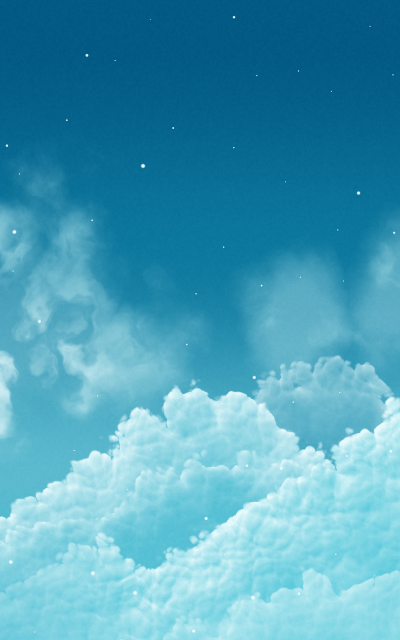
A WebGL 2 fragment shader for this background:

```glsl
#version 300 es
precision highp float;
// Starry teal sky above sunlit cumulus banks.
// Each bank is a ridge profile roughened by cellular billows and lit from the
// upper left; hazy clouds are noisy ellipses, stars sit in a jittered grid.

#define PUFF_SCALE 9.0
#define PUFF_HEIGHT 0.17
#define RELIEF 2.3
#define EDGE_SOFTNESS 0.016
#define STAR_CELL 0.135
#define STAR_AMOUNT 0.62
#define GRAIN 0.018

uniform vec2 u_resolution;
out vec4 outColor;

const vec3 DEEP = vec3(0.01, 0.355, 0.52);
const vec3 BLUE = vec3(0.05, 0.475, 0.62);
const vec3 PALE = vec3(0.36, 0.73, 0.81);
const vec3 AQUA = vec3(0.20, 0.74, 0.82);
const vec3 MIST = vec3(0.58, 0.82, 0.87);
const vec3 WHITE = vec3(0.90, 0.975, 0.985);

// Ridge heights at nine even steps from left to right
const float BACK[9] = float[9](-.3, -.3, -.3, -.3, .43, .62, .68, .70, .60);
const float MAIN[9] = float[9](.32, .39, .46, .57, .65, .62, .50, .42, .38);
const float SHELF[9] = float[9](.23, .28, .34, .39, .45, .46, .42, .37, .33);
const float FRONT[9] = float[9](.10, .18, .235, .17, .245, .34, .40, .50, .57);
const float BASE[9] = float[9](-.06, -.05, -.03, .0, .05, .09, .14, .14, .16);

vec2 hash2(vec2 p) {
  vec3 q = fract(p.xyx * vec3(0.1031, 0.1030, 0.0973));
  q += dot(q, q.yzx + 33.33);
  return fract((q.xx + q.yz) * q.zy);
}

float valueNoise(vec2 p) {
  vec2 i = floor(p), f = fract(p);
  f = f * f * (3.0 - 2.0 * f);
  return mix(mix(hash2(i).x, hash2(i + vec2(1, 0)).x, f.x),
             mix(hash2(i + vec2(0, 1)).x, hash2(i + vec2(1, 1)).x, f.x), f.y);
}

float fbm(vec2 p) {
  float sum = 0.0, weight = 0.5;
  for (int i = 0; i < 5; i++) {
    sum += weight * valueNoise(p);
    p = mat2(1.6, 1.2, -1.2, 1.6) * p + 7.3;
    weight *= 0.5;
  }
  return sum;
}

// Rounded lobes, one around each jittered cell point
float lobes(vec2 p) {
  vec2 cell = floor(p);
  float nearest = 1.0;
  for (int y = -1; y <= 1; y++)
    for (int x = -1; x <= 1; x++) {
      vec2 c = cell + vec2(x, y);
      vec2 d = c + hash2(c + 40.0) - p;
      nearest = min(nearest, dot(d, d));
    }
  return 1.0 - nearest;
}

float billow(vec2 p) {
  p *= PUFF_SCALE;
  return 0.5 * lobes(p) + 0.3 * lobes(p * 2.1 + 5.0) + 0.2 * lobes(p * 4.7 + 11.0);
}

// Paints one cloud bank: bright crest fading down into its body colour
vec3 bank(vec3 under, vec2 p, float ridge[9], vec3 body, float fade, float opacity, float seed) {
  float s = clamp(p.x, 0.0, 0.9999) * 8.0;
  int i = int(s);
  float depth = mix(ridge[i], ridge[i + 1], smoothstep(0.0, 1.0, fract(s))) - p.y;
  if (depth < -0.12) return under;
  vec2 q = p + seed + 0.05 * vec2(fbm(p * 12.0 + seed), fbm(p * 12.0 + seed + 19.0));
  float puff = billow(q);
  float relief = puff - billow(q + vec2(-0.007, 0.011));
  float mottling = fbm(p * 7.0 + seed * 3.0) - 0.48;
  depth += PUFF_HEIGHT * (puff - 0.72) + 0.05 * mottling;
  float cover = smoothstep(0.0, EDGE_SOFTNESS, depth);
  float crest = exp(-max(depth, 0.0) / fade);
  float light = crest * (0.78 + RELIEF * relief) + 0.5 * mottling + 0.25 * relief;
  return mix(under, mix(body, WHITE, clamp(light, 0.0, 1.0)), cover * opacity);
}

// Soft elliptical cloud with a ragged rim
float haze(vec2 p, vec2 center, vec2 radius, float ragged) {
  float d = length((p - center) / radius) + ragged * (fbm(p * 9.0 + center) - 0.48);
  return 1.0 - smoothstep(0.25, 1.1, d);
}

float stars(vec2 p) {
  vec2 g = p / STAR_CELL;
  vec2 cell = floor(g);
  vec2 kind = hash2(cell + 71.0);
  vec2 spot = 0.1 + 0.8 * hash2(cell + 13.0);
  float radius = mix(0.0022, 0.0065, pow(kind.y, 5.0));
  float d = length(g - cell - spot) * STAR_CELL;
  float glow = 1.0 - smoothstep(radius * 0.35, radius * 1.2, d);
  return glow * step(kind.x, STAR_AMOUNT) * mix(0.45, 1.0, kind.y);
}

void main() {
  vec2 p = gl_FragCoord.xy / u_resolution.x;

  // Sky
  vec3 color = mix(BLUE, DEEP, smoothstep(0.92, 1.5, p.y));
  color = mix(PALE, color, smoothstep(0.4, 0.98, p.y));
  color = mix(AQUA, color, smoothstep(0.05, 0.42, p.y));

  // Distant haze on the left and taller clouds on the right
  float wisps = smoothstep(0.38, 0.68, fbm(p * 8.0 + 3.0 * fbm(p * 5.0)));
  float left = haze(p, vec2(0.07, 0.84), vec2(0.32, 0.36), 1.0);
  left = max(left, haze(p, vec2(0.34, 0.72), vec2(0.21, 0.17), 1.0));
  color = mix(color, MIST, left * (0.4 + 0.45 * wisps));
  float bright = haze(p, vec2(0.04, 0.67), vec2(0.22, 0.17), 1.4);
  color = mix(color, WHITE, bright * wisps * 0.75);
  float right = haze(p, vec2(0.74, 0.79), vec2(0.16, 0.18), 0.8);
  right = max(right, haze(p, vec2(1.0, 0.85), vec2(0.16, 0.22), 0.8));
  color = mix(color, MIST, right * (0.55 + 0.3 * wisps));

  // Cumulus banks, back to front
  color = bank(color, p, BACK, vec3(0.27, 0.65, 0.75), 0.07, 0.85, 2.0);
  color = bank(color, p, MAIN, vec3(0.42, 0.78, 0.85), 0.16, 1.0, 5.0);
  color = bank(color, p, SHELF, vec3(0.33, 0.75, 0.83), 0.07, 0.9, 9.0);
  float frontOpacity = mix(0.35, 1.0, smoothstep(0.0, 0.4, p.x));
  color = bank(color, p, FRONT, vec3(0.36, 0.79, 0.86), 0.25, frontOpacity, 14.0);
  color = bank(color, p, BASE, vec3(0.45, 0.82, 0.88), 0.12, 0.65, 21.0);

  // Stars and fine grain
  color = mix(color, vec3(0.93, 0.98, 1.0), stars(p));
  color += GRAIN * (valueNoise(p * 240.0) - 0.5);
  outColor = vec4(color, 1.0);
}
```
